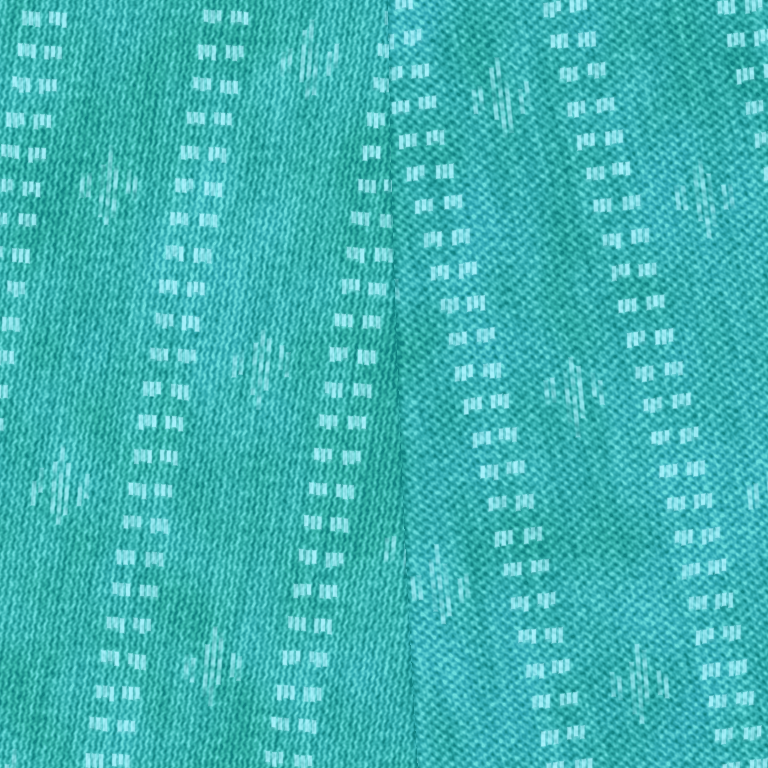
This texture is drawn by a Shadertoy shader. Its source:

```glsl
// Teal handwoven cloth: two panels meeting at a seam, with slanted columns of pale dashes and ikat crosses.

struct Panel {
    float origin, slope, period;         // stripe position at the top, lean, spacing
    float rowStart, rowPitch, rowTilt;   // dash rows
    float crossStart, crossStep, crossShift; // crosses: first, spacing, offset per lane
    float lattice;                       // 0 = ribbed weave, 1 = diamond weave
};
const Panel LEFT  = Panel(0.298, -0.160, 0.2357, 0.0234, 0.0439,  0.07, 0.081, 0.393, -0.160, 0.2);
const Panel RIGHT = Panel(0.507,  0.235, 0.2272, 0.0078, 0.0431, -0.12, 0.130, 0.380,  0.130, 0.8);

const vec3 DARK  = vec3(0.06, 0.51, 0.51);
const vec3 GREEN = vec3(0.21, 0.70, 0.66);
const vec3 BLUE  = vec3(0.20, 0.67, 0.72);
const vec3 LIGHT = vec3(0.42, 0.87, 0.87);
const vec3 YARN  = vec3(0.66, 0.95, 0.99);

const float TAU = 6.28318;
const float THREADS = 128.0;       // warp threads across the canvas
const float PICKS = 170.0;         // weft threads down the canvas
const float BEND = 0.03;           // bow of the right panel's stripes
const float COLUMN_OFFSET = 0.0182; // half the gap between paired dash columns
const float STRAND_PITCH = 0.0086;
const vec2 STRAND_HALF = vec2(0.0031, 0.0085);
const float CROSS_PITCH = 0.0086;
const float RELIEF = 0.6;          // depth of the regular weave
const float SLUB = 0.62;           // unevenness of single threads
const float MOTTLE = 0.3;          // broad light and dark areas

float hash(vec2 p) {
    vec3 q = fract(p.xyx * vec3(0.1031, 0.1030, 0.0973));
    q += dot(q, q.yzx + 33.33);
    return fract((q.x + q.y) * q.z);
}

vec2 gradient(vec2 cell) {
    float a = TAU * hash(cell);
    return vec2(cos(a), sin(a));
}

float gradientNoise(vec2 p) {
    vec2 i = floor(p), f = fract(p);
    vec2 w = f * f * f * (f * (f * 6.0 - 15.0) + 10.0);
    vec2 e = vec2(1.0, 0.0);
    return 1.4 * mix(
        mix(dot(gradient(i), f), dot(gradient(i + e.xy), f - e.xy), w.x),
        mix(dot(gradient(i + e.yx), f - e.yx), dot(gradient(i + e.xx), f - e.xx), w.x), w.y);
}

// Soft-edged box coverage
float boxMask(vec2 p, vec2 halfSize, float blur) {
    vec2 d = abs(p) - halfSize;
    return 1.0 - smoothstep(-blur, blur, max(d.x, d.y));
}

// Paired dashes, each made of three ragged upright strands
float dashes(Panel panel, vec2 p, float stripe, float blur) {
    float id = round(stripe);
    float x = (stripe - id) * panel.period;
    float side = x < 0.0 ? -1.0 : 1.0;
    float row = (p.y - panel.rowStart - panel.rowTilt * x) / panel.rowPitch;
    vec2 key = vec2(id * 2.0 + side * 0.5 + 40.5, round(row) + 7.0);
    vec2 q = vec2(x - side * COLUMN_OFFSET, (row - round(row)) * panel.rowPitch);
    q.x += panel.slope * q.y;
    q += 0.003 * (vec2(hash(key), hash(key + 31.0)) - 0.5);
    float k = clamp(round(q.x / STRAND_PITCH), -1.0, 1.0);
    float rag = hash(key * 3.0 + k + 90.0);
    vec2 local = q - vec2(k * STRAND_PITCH, 0.004 * (rag - 0.5));
    float strand = boxMask(local, STRAND_HALF * vec2(1.0, 0.8 + 0.35 * rag), blur);
    float ground = boxMask(q, vec2(0.0115, 0.0075), 0.004);
    return max(strand * (0.76 + 0.24 * hash(key + k)), 0.45 * ground);
}

// Faded crosses of broken strands, one lane between each two stripes
float crosses(Panel panel, vec2 p, float stripe, float blur) {
    float lane = floor(stripe);
    float n = (p.y - panel.crossStart - panel.crossShift * lane) / panel.crossStep;
    float y = (n - round(n)) * panel.crossStep;
    float x = (stripe - lane - 0.5) * panel.period + 0.6 * panel.slope * y;
    float k = round(x / CROSS_PITCH), arm = abs(k);
    float reach = arm < 0.5 ? 0.052 : arm < 1.5 ? 0.034 : arm < 2.5 ? 0.0 : arm < 4.5 ? 0.016 : 0.0;
    vec2 key = vec2(k + 20.0, round(n) * 7.0 + lane + 50.0);
    vec2 q = vec2(x - k * CROSS_PITCH, y + 0.020 * (hash(key) - 0.5));
    float broken = smoothstep(-0.35, 0.3, gradientNoise(vec2(key.x * 3.7 + key.y, p.y * 60.0)));
    float strand = boxMask(q, vec2(0.0029, reach), blur) * step(0.001, reach);
    return strand * (0.2 + 0.55 * broken);
}

// Thread relief, about -1 (gap) to 1 (raised thread)
float weave(Panel panel, vec2 p) {
    float u = (p.x - panel.slope * p.y) * THREADS, v = p.y * PICKS;
    float wander = 0.25 * gradientNoise(vec2(u * 0.3, v * 0.12));
    float rib = sin(TAU * (u + wander + 0.13 * sin(0.5 * TAU * v)));
    float diamond = sin(0.5 * TAU * (u + wander)) * cos(0.5 * TAU * v);
    float slub = gradientNoise(vec2(u * 1.1, v * 0.6)) + 0.6 * gradientNoise(vec2(u * 2.1, v * 1.5) + 9.0);
    float streak = gradientNoise(vec2(u * 0.6, v * 0.035));
    return RELIEF * mix(rib, 1.3 * diamond, panel.lattice) + SLUB * slub + 0.3 * streak;
}

void mainImage(out vec4 fragColor, in vec2 fragCoord) {
    vec2 p = fragCoord / iResolution.xy;
    p.y = 1.0 - p.y; // measured down from the top edge
    float blur = max(1.0 / iResolution.y, 0.0014);

    // Choose the panel on either side of the curved seam
    float seam = p.x - (0.505 + 0.015 * p.y + 0.024 * p.y * p.y);
    Panel panel = LEFT;
    if (seam > 0.0) panel = RIGHT;
    float bow = BEND * max(seam, 0.0) * sin(0.5 * TAU * p.y);
    float stripe = (p.x - bow - panel.origin - panel.slope * p.y) / panel.period;

    // Cloth
    float mottle = gradientNoise(p * vec2(5.0, 4.0) + 3.0) + 0.7 * gradientNoise(p * vec2(17.0, 12.0) + 5.0);
    float relief = weave(panel, p);
    float fold = 0.45 * exp(-pow(seam / 0.0045, 2.0)) - 0.15 * exp(-pow((seam - 0.013) / 0.008, 2.0));
    float shade = clamp(relief + MOTTLE * mottle + 0.02 - fold, -1.0, 1.0);
    float blueness = 0.3 + 0.35 * smoothstep(-0.01, 0.01, seam) + 0.6 * mottle;
    vec3 color = mix(GREEN, BLUE, clamp(blueness, 0.0, 1.0));
    color = mix(color, shade < 0.0 ? DARK : LIGHT, abs(shade));

    // Pale yarn, dulled by the weave and the seam
    float yarn = max(dashes(panel, p, stripe, blur), crosses(panel, p, stripe, blur));
    yarn *= clamp(0.95 + 0.15 * relief - 0.8 * fold, 0.0, 1.0);
    fragColor = vec4(mix(color, YARN, yarn), 1.0);
}
```
